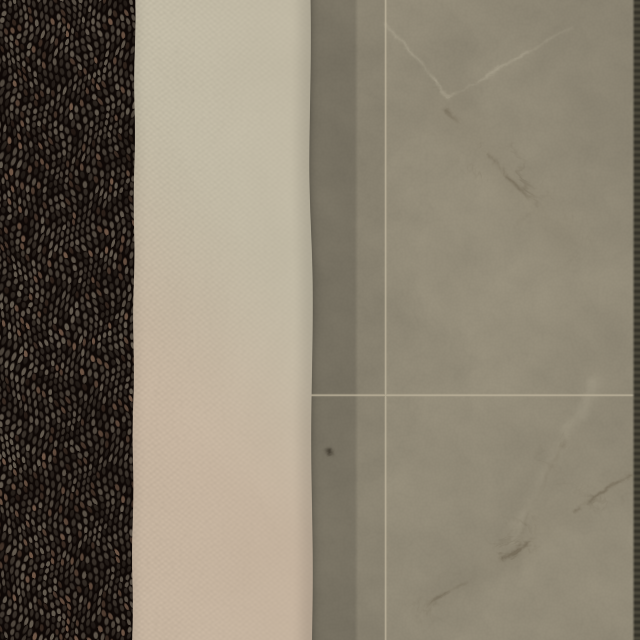
Write a three.js fragment shader that draws this texture.

```glsl
// Dark woven cloth and a rolled cream fabric beside veined stone tiles with pale grout.
varying vec2 vUv;

const float SOFT = 0.001;
const vec3 WEAVE_GAP = vec3(0.055, 0.032, 0.022);
const vec3 WEAVE_THREAD = vec3(0.39, 0.355, 0.31);
const vec3 CREAM_TOP = vec3(0.755, 0.725, 0.645);
const vec3 CREAM_LOW = vec3(0.775, 0.705, 0.625);
const vec3 STONE = vec3(0.572, 0.542, 0.470);
const vec3 VEIN_PALE = vec3(0.69, 0.66, 0.58);
const vec3 VEIN_DARK = vec3(0.40, 0.36, 0.29);
const vec3 GROUT = vec3(0.73, 0.69, 0.60);
const vec3 TRIM = vec3(0.29, 0.275, 0.225);

vec2 hash2(vec2 p) {
  vec3 q = fract(p.xyx * vec3(0.1031, 0.1030, 0.0973));
  q += dot(q, q.yzx + 33.33);
  return fract((q.xx + q.yz) * q.zy);
}

// Layered sines, each octave turned and bent by the one before: about -1 to 1
float clouds(vec2 p) {
  float sum = 0.0, amp = 0.5;
  for (int i = 0; i < 6; i++) {
    sum += amp * sin(p.x + 1.3 * sin(p.y)) * cos(p.y - 1.1 * sin(p.x * 0.8));
    p = mat2(1.45, 1.15, -1.15, 1.45) * p + 2.7 + sum;
    amp *= 0.62;
  }
  return sum;
}

// Distance to the nearest scattered cell centre
float cells(vec2 p) {
  vec2 id = floor(p);
  float nearest = 2.0;
  for (int j = -1; j <= 1; j++)
    for (int i = -1; i <= 1; i++) {
      vec2 c = id + vec2(float(i), float(j));
      nearest = min(nearest, length(c + hash2(c) - p));
    }
  return nearest;
}

float stepSoft(float edge, float x) {
  return smoothstep(edge - SOFT, edge + SOFT, x);
}

float segment(vec2 p, vec2 a, vec2 b) {
  vec2 d = b - a;
  return length(p - a - d * clamp(dot(p - a, d) / dot(d, d), 0.0, 1.0));
}

float glow(float d, float width) {
  return exp(-d * d / (width * width));
}

// Staggered lozenge stitches with uneven brightness
vec3 weave(vec2 p) {
  vec2 q = p * vec2(118.0, 78.0);
  q += vec2(0.35 * sin(p.y * 61.0 + 3.0 * sin(p.x * 23.0)), 0.5 * sin(p.x * 57.0 + p.y * 19.0));
  q.y += 0.5 * mod(floor(q.x), 2.0);
  vec2 id = floor(q), rnd = hash2(id);
  vec2 f = fract(q) - 0.5 + (rnd - 0.5) * 0.24;
  float d = length(vec2(f.x + f.y * (rnd.x - 0.5) * 0.6, f.y * 0.85));
  float stitch = smoothstep(0.49, 0.20, d) * mix(0.25, 1.15, rnd.y);
  stitch *= 0.88 + 0.25 * clouds(p * 14.0);
  vec3 thread = WEAVE_THREAD + vec3(0.05, -0.01, -0.03) * step(0.85, rnd.x);
  return mix(WEAVE_GAP, thread, clamp(stitch, 0.0, 1.0));
}

// Pale cloth: fine ribs, warmer below, rounding off at the right
vec3 cream(vec2 p, float left, float right) {
  float t = (p.x - left) / (right - left);
  vec3 c = mix(CREAM_LOW, CREAM_TOP, smoothstep(0.35, 0.9, p.y + 0.3 * t));
  vec2 q = p * vec2(190.0, 230.0);
  float rib = sin(q.x * 3.14 + 1.2 * sin(q.y * 0.3)) * sin(q.y * 3.14 + 0.8 * sin(q.x * 0.4));
  c *= 1.0 + (0.018 * rib + 0.03 * (0.5 - cells(q * 0.8))) * (1.0 - 0.7 * t);
  c += 0.012 * clouds(p * vec2(9.0, 7.0));
  c *= 1.0 - 0.10 * smoothstep(0.88, 1.0, t) - 0.05 * glow(t, 0.04);
  return c;
}

vec3 stone(vec2 p) {
  float cloud = clouds(p * 8.0 + 1.5), fine = clouds(p * 38.0);
  vec2 w = p + 0.007 * vec2(fine, clouds(p * 31.0 + 4.0));
  vec3 c = STONE * (1.0 + 0.045 * cloud + 0.025 * fine + 0.025 * (0.5 - cells(p * 210.0)));
  float broken = smoothstep(-0.35, 0.5, clouds(p * 27.0 + 7.0));
  // Pale veins
  float pale = glow(segment(w, vec2(0.605, 0.965), vec2(0.702, 0.848)), 0.003);
  pale += glow(segment(w, vec2(0.702, 0.848), vec2(0.89, 0.955)), 0.0025) * 0.8;
  pale += glow(segment(w, vec2(0.93, 0.40), vec2(0.80, 0.16)), 0.012) * 0.5;
  c = mix(c, VEIN_PALE, min(pale, 1.0) * (0.2 + 0.4 * broken));
  // Brown veins and their stained surroundings
  float upper = segment(w, vec2(0.70, 0.83), vec2(0.875, 0.635));
  float lower = min(segment(w, vec2(0.67, 0.057), vec2(0.80, 0.14)), segment(w, vec2(0.80, 0.14), vec2(0.99, 0.26)));
  float branch = segment(w, vec2(0.80, 0.14), vec2(0.88, 0.31));
  float crack = glow(upper, 0.004) + glow(lower, 0.003) + 0.6 * glow(branch, 0.004);
  float stain = glow(upper, 0.035) + 0.7 * glow(lower, 0.025) + 0.6 * glow(branch, 0.03);
  float streak = glow(clouds(p * 21.0 + 2.0), 0.08);
  c = mix(c, VEIN_DARK, min(0.45 * crack * broken + stain * (0.08 + 0.25 * streak * broken), 0.6));
  return mix(c, VEIN_DARK * 0.7, 0.8 * glow(length((w - vec2(0.515, 0.295)) * vec2(0.7, 1.0)), 0.004));
}

// Tiled floor with joints and the cast shadow of the roll
vec3 floorTiles(vec2 p, float rollEdge) {
  vec3 c = stone(p);
  c *= mix(0.82, mix(0.935, 1.0, stepSoft(0.603, p.x)), smoothstep(0.553, 0.561, p.x));
  c *= 1.0 - 0.20 * exp(-max(p.x - rollEdge, 0.0) / 0.006);
  c *= 1.0 - 0.06 * smoothstep(0.75, 1.0, p.x) * smoothstep(0.5, 1.0, p.y);
  float joint = max(glow(p.x - 0.6025, 0.0016), glow(p.y - 0.3825, 0.0017));
  c = mix(c, GROUT, 0.85 * joint);
  float ridge = 0.85 + 0.15 * sin(p.y * 620.0);
  return mix(c, TRIM * ridge, smoothstep(0.987, 0.993, p.x));
}

void main() {
  vec2 p = vUv;
  float darkEdge = 0.2065 + 0.0045 * p.y + 0.0008 * sin(p.y * 34.0);
  float rollEdge = 0.4875 - 0.003 * smoothstep(0.55, 0.75, p.y) + 0.0012 * sin(p.y * 15.0);
  vec3 c = mix(weave(p), cream(p, darkEdge, rollEdge), stepSoft(darkEdge, p.x));
  c = mix(c, floorTiles(p, rollEdge), stepSoft(rollEdge, p.x));
  gl_FragColor = vec4(c, 1.0);
}
```
